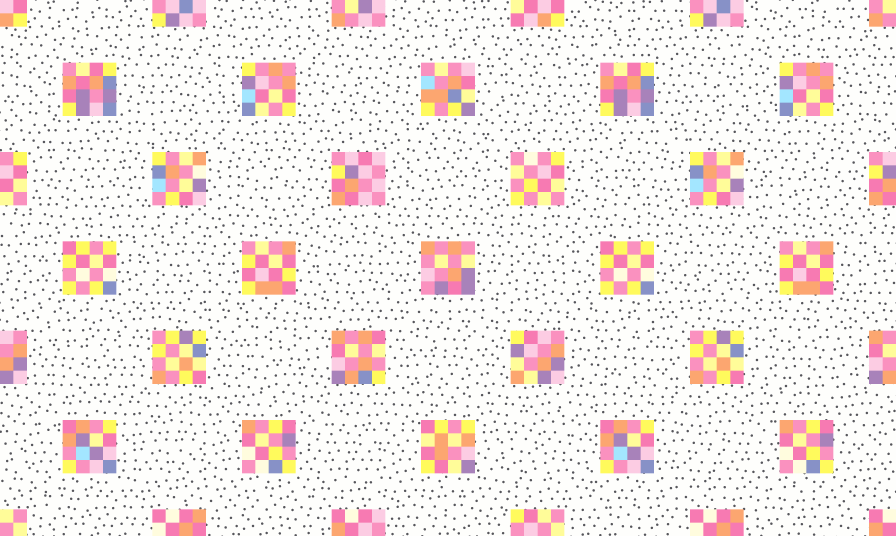
Write a WebGL 2 fragment shader that draws this pattern.

```glsl
#version 300 es
precision highp float;
// Small 4x4 patchwork squares on a half-drop lattice over a white ground
// of scattered grey dots. Each patch alternates pinks with light tints in
// a checker, hashed per patch; patches recur every few columns and rows.

#define REPEATS vec2(5.0, 3.0)     // lattice periods across and down
#define PATCH_SIZE 0.30            // patch side, in periods
#define PATCH_CELLS 4.0            // cells along a patch side
#define PATCH_CYCLE vec2(3.0, 6.0) // columns and rows before patches recur
#define DOTS_PER_REPEAT 19.0       // dot grid density
#define DOT_RADIUS 0.128           // in dot grid cells
#define DOT_JITTER 0.64            // spread of a dot within its cell
#define SEED 4.7
#define SAMPLES 3                  // patch supersampling per axis

uniform vec2 u_resolution;
out vec4 fragColor;

const vec3 GROUND = vec3(0.995, 0.995, 0.99);
const vec3 DOT_GREY = vec3(0.34, 0.34, 0.36);
const vec3 PINK = vec3(0.98, 0.57, 0.75);
const vec3 HOT_PINK = vec3(0.97, 0.48, 0.70);
const vec3 PALE_PINK = vec3(0.99, 0.80, 0.89);
const vec3 YELLOW = vec3(1.00, 0.98, 0.36);
const vec3 LEMON = vec3(1.00, 0.99, 0.60);
const vec3 CREAM = vec3(1.00, 0.99, 0.87);
const vec3 ORANGE = vec3(0.99, 0.65, 0.44);
const vec3 PURPLE = vec3(0.66, 0.51, 0.73);
const vec3 BLUE = vec3(0.53, 0.57, 0.78);
const vec3 SKY = vec3(0.64, 0.90, 1.00);

float hash(vec2 p) {
  return fract(sin(dot(p, vec2(127.1, 311.7)) + SEED) * 43758.545);
}

// Strong half of the checker: pinks with a few cool accents
vec3 strongTint(float h) {
  if (h < 0.52) return PINK;
  if (h < 0.76) return HOT_PINK;
  if (h < 0.87) return PURPLE;
  if (h < 0.93) return BLUE;
  return ORANGE;
}

// Light half of the checker: yellows, creams and pale pinks
vec3 lightTint(float h, bool corner) {
  if (h < (corner ? 0.60 : 0.14)) return YELLOW;
  if (h < 0.44) return LEMON;
  if (h < 0.58) return CREAM;
  if (h < 0.76) return PALE_PINK;
  if (h < 0.91) return ORANGE;
  if (h < 0.96) return PURPLE;
  return SKY;
}

// Patch colour in rgb, patch coverage in alpha
vec4 patchwork(vec2 p) {
  float row = floor(p.y * 2.0 + 0.5);
  float shift = 0.5 * mod(row, 2.0);
  float column = floor(p.x - shift + 0.5);
  vec2 local = (p - vec2(column + shift, row * 0.5)) / PATCH_SIZE + 0.5;
  if (any(lessThan(local, vec2(0.0))) || any(greaterThanEqual(local, vec2(1.0))))
    return vec4(0.0);

  vec2 id = mod(vec2(column, row), PATCH_CYCLE);
  vec2 cell = floor(local * PATCH_CELLS);
  float flip = step(0.5, hash(id + 31.0));
  float h = hash(id * 17.0 + cell * vec2(1.3, 2.9) + 5.0);
  vec2 side = abs(cell - 0.5 * (PATCH_CELLS - 1.0));
  bool corner = min(side.x, side.y) > 0.5 * PATCH_CELLS - 1.0;
  bool strong = mod(cell.x + cell.y + flip, 2.0) < 0.5;
  return vec4(strong ? strongTint(h) : lightTint(h, corner), 1.0);
}

// Coverage of jittered dots on a staggered grid
float dots(vec2 q, float pixel) {
  float nearest = 10.0;
  for (int j = -1; j <= 1; j++) {
    float row = floor(q.y) + float(j);
    float stagger = 0.5 * mod(row, 2.0);
    for (int i = -1; i <= 1; i++) {
      vec2 cell = vec2(floor(q.x - stagger) + float(i), row);
      vec2 jitter = vec2(hash(cell), hash(cell + 71.3)) - 0.5;
      vec2 center = cell + vec2(0.5 + stagger, 0.5) + DOT_JITTER * jitter;
      nearest = min(nearest, length(q - center));
    }
  }
  return clamp(0.5 + (DOT_RADIUS - nearest) / pixel, 0.0, 1.0);
}

void main() {
  vec2 scale = REPEATS / u_resolution;
  vec2 p = (gl_FragCoord.xy - 0.5 * u_resolution) * scale;

  // Dotted ground
  float coverage = dots(p * DOTS_PER_REPEAT, scale.x * DOTS_PER_REPEAT);
  vec3 color = mix(GROUND, DOT_GREY, coverage);

  // Patches on top, averaged over the pixel for smooth edges
  vec4 cover = vec4(0.0);
  for (int j = 0; j < SAMPLES; j++)
    for (int i = 0; i < SAMPLES; i++) {
      vec2 offset = (vec2(i, j) + 0.5) / float(SAMPLES) - 0.5;
      cover += patchwork(p + offset * scale);
    }
  cover /= float(SAMPLES * SAMPLES);
  fragColor = vec4(color * (1.0 - cover.a) + cover.rgb, 1.0);
}
```
